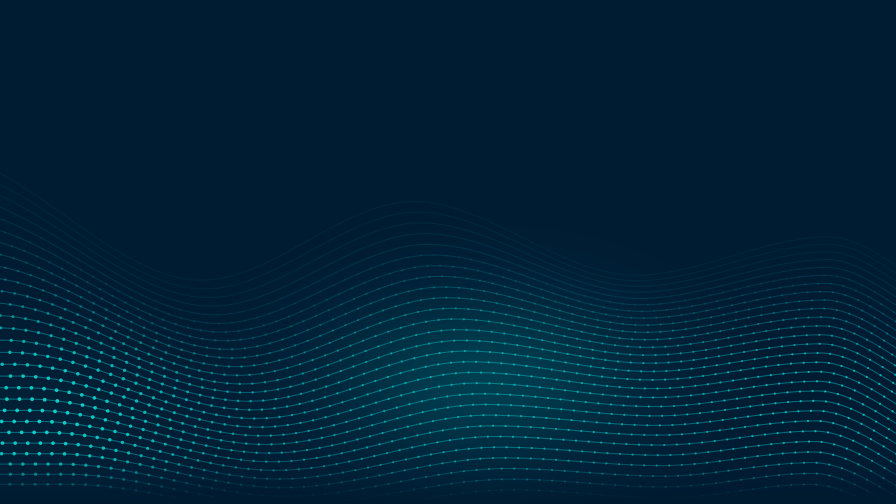
Reproduce this background procedurally as a WebGL 2 fragment shader.

```glsl
#version 300 es
precision highp float;

uniform vec2 u_resolution;
out vec4 outColor;

const int LINE_COUNT = 28;
const vec3 NAVY = vec3(0.0, 0.108, 0.198);
const vec3 GLOW = vec3(0.0, 0.30, 0.36);
const vec3 TEAL = vec3(0.01, 0.68, 0.70);
const vec3 AQUA = vec3(0.06, 0.86, 0.84);

float hash(float n) {
    return fract(sin(n * 127.1) * 43758.5453);
}

// Soft elliptical spot, 1 at its center
float spot(vec2 p, vec2 center, vec2 size) {
    vec2 q = (p - center) / size;
    return exp(-dot(q, q));
}

// Antialiased coverage of a shape with the given radius
float cover(float dist, float radius, float pixel) {
    return clamp((radius - dist) / pixel + 0.5, 0.0, 1.0);
}

float quadratic(vec3 c, float s) {
    return c.x + s * (c.y + s * c.z);
}

// Height of a wave line; depth runs from 0 (top line) to 1 (bottom line)
float waveHeight(float x, float depth) {
    float leftX = mix(-0.14, 0.14, depth);
    float valleyX = mix(0.40, 0.58, depth);
    float hillX = mix(0.82, 1.02, depth);
    float dipX = mix(1.26, 1.32, depth);
    float rightX = mix(1.645, 1.61, depth);

    float left = quadratic(vec3(0.699, -0.787, 0.127), depth);
    float valley = quadratic(vec3(0.444, -0.463, 0.0), depth);
    float hill = quadratic(vec3(0.600, -0.572, 0.0), depth);
    float dip = quadratic(vec3(0.454, -0.289, -0.153), depth);
    float right = quadratic(vec3(0.530, -0.394, -0.097), depth);

    float y = mix(left, valley, smoothstep(leftX, valleyX, x));
    y = mix(y, hill, smoothstep(valleyX, hillX, x));
    y = mix(y, dip, smoothstep(hillX, dipX, x));
    y = mix(y, right, smoothstep(dipX, rightX, x));
    return mix(y, right - 0.12, smoothstep(rightX, 1.92, x));
}

// Returns stroke coverage in x and bead coverage in y
vec2 beadedLine(vec2 p, float depth, float phase, float beadRadius, float pixel) {
    const float SPACING = 0.025;
    const float STEP = 0.004;
    float y = waveHeight(p.x, depth);
    float slope = (waveHeight(p.x + STEP, depth) - y) / STEP;
    float offset = p.y - y;
    float stroke = cover(abs(offset) / sqrt(1.0 + slope * slope), 0.0010, pixel);

    float dx = (fract(p.x / SPACING + phase) - 0.5) * SPACING;
    float bead = cover(length(vec2(dx, offset + slope * dx)), beadRadius, pixel);
    return vec2(stroke, bead);
}

void main() {
    float pixel = 1.0 / u_resolution.y;
    vec2 p = gl_FragCoord.xy * pixel;

    // Background with a central glow and a faint one at the left
    float glow = spot(p, vec2(0.96, 0.25), vec2(0.29, 0.16));
    float leftGlow = spot(p, vec2(0.10, 0.17), vec2(0.32, 0.17));
    vec3 color = mix(NAVY, GLOW, 0.72 * glow + 0.10 * leftGlow);
    color *= mix(0.93, 1.0, smoothstep(0.0, 0.06, p.y));

    // Regional brightness of the mesh
    float leftLight = spot(p, vec2(0.08, 0.18), vec2(0.34, 0.22));
    float hillLight = spot(p, vec2(0.98, 0.24), vec2(0.45, 0.20));
    float rightLight = spot(p, vec2(1.65, 0.20), vec2(0.35, 0.16));
    float light = 0.68 + 0.32 * max(leftLight, max(hillLight, rightLight));
    float floorFade = smoothstep(0.0, 0.11, p.y);
    float beadRadius = mix(0.0021, 0.0037, leftLight);
    vec3 beadColor = mix(TEAL, AQUA, max(leftLight, 0.4 * rightLight));

    // Stack of beaded wave lines
    for (int i = 0; i < LINE_COUNT; i++) {
        float depth = float(i) / float(LINE_COUNT - 1);
        float fade = light * floorFade;
        float strokeFade = fade * mix(0.10, 0.60, smoothstep(0.0, 0.55, depth));
        float beadFade = fade * smoothstep(0.08, 0.58, depth);
        vec2 mark = beadedLine(p, depth, hash(float(i) + 1.0), beadRadius, pixel);
        color = mix(color, TEAL, mark.x * strokeFade);
        color = mix(color, beadColor, mark.y * beadFade * 0.92);
    }

    outColor = vec4(color, 1.0);
}
```
